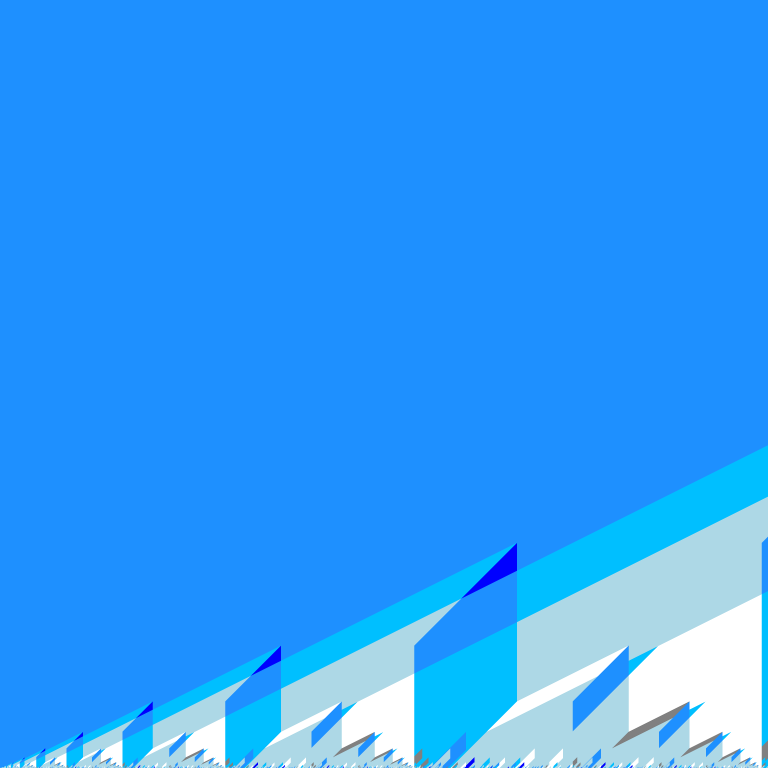
Reproduce this background procedurally as a WebGL 2 fragment shader.

```glsl
#version 300 es
precision highp float;

uniform vec2 u_resolution;
out vec4 fragColor;

// Growth ratio: the real root of t^3 = t^2 + t + 1
const float RATIO = 1.83929;
const float BLOCK_END = 1.2481;

float hash(vec2 p) {
    return fract(sin(dot(p, vec2(127.1, 311.7))) * 43758.5);
}

vec3 palette(int level) {
    if (level == 0) return vec3(1.0);
    if (level == 1) return vec3(0.678, 0.847, 0.902);
    if (level == 2) return vec3(0.0, 0.749, 1.0);
    if (level == 3) return vec3(0.118, 0.565, 1.0);
    if (level == 4) return vec3(0.0, 0.0, 1.0);
    return vec3(0.5);
}

float ratioLog(float x) {
    return log(x) / log(RATIO);
}

// Shrinks a copy toward the right end of its period
vec2 towardEnd(vec2 p, float k) {
    float s = pow(RATIO, k);
    return vec2(RATIO - (RATIO - p.x) * s, p.y * s);
}

// Sloped bands with one tall leaning block per period
int bands(vec2 p) {
    p /= pow(RATIO, ceil(ratioLog(p.x / BLOCK_END)));
    float shallow = p.x - 2.0 * p.y;
    float steep = p.x - p.y;
    int level = 3 - int(shallow > 0.1607) - int(shallow > 0.2956) - int(shallow > 0.5437);
    bool inBlock = p.x > 1.0 && steep > 0.7044 && steep < 1.0874;
    return inBlock ? level + 2 : level;
}

// Series of strips and smaller blocks closing in on the period's end
int fan(vec2 p, int level) {
    for (int k = 1; k < 8; k++) {
        vec2 r = towardEnd(p, float(k));
        float shallow = r.x - 2.0 * r.y;
        float steep = r.x - r.y;
        bool beforeEnd = r.x < BLOCK_END;
        if (steep > 0.4563 && shallow > 0.1607 && beforeEnd)
            level = shallow > 0.2956 ? 1 : (k == 1 ? 0 : 5);
        if (r.x > 1.0 && steep > 0.7044 && steep < 0.837) {
            if (beforeEnd) level = 3;
            else if (shallow > 0.2956) level = 2;
        }
    }
    return level;
}

// Fine leaning slivers along the base
int slivers(vec2 p, int level) {
    float k = floor(-ratioLog((RATIO - p.x) / (RATIO - 1.0)));
    vec2 r = towardEnd(p, clamp(k, 0.0, 8.0));
    for (int j = 0; j < 6; j++) {
        float scale = pow(RATIO, -float(j));
        float cell = 0.125 * scale;
        float height = 0.0874 * scale;
        float id = floor(r.x / cell);
        float rise = height - (id + 1.0) * cell + r.x;
        float pick = hash(vec2(id, float(j)));
        if (r.y < rise && r.y > rise - 0.5 * height && pick > 0.3) {
            float tint = hash(vec2(id + 7.0, float(j)));
            level = tint < 0.3 ? 1 : tint < 0.5 ? 0 : tint < 0.68 ? 3 : tint < 0.85 ? 2 : tint < 0.94 ? 5 : 4;
        }
    }
    return level;
}

vec3 scene(vec2 uv) {
    vec2 p = max(uv, vec2(0.0001)) / 0.5393;
    int level = bands(p);
    vec2 q = p / pow(RATIO, floor(ratioLog(p.x)));
    level = fan(q, level);
    return palette(slivers(q, level));
}

void main() {
    // Average a 4 by 4 grid of samples to smooth the edges
    vec3 sum = vec3(0.0);
    for (int i = 0; i < 16; i++) {
        vec2 offset = (vec2(i % 4, i / 4) + 0.5) / 4.0 - 0.5;
        sum += scene((gl_FragCoord.xy + offset) / u_resolution);
    }
    fragColor = vec4(sum / 16.0, 1.0);
}
```
